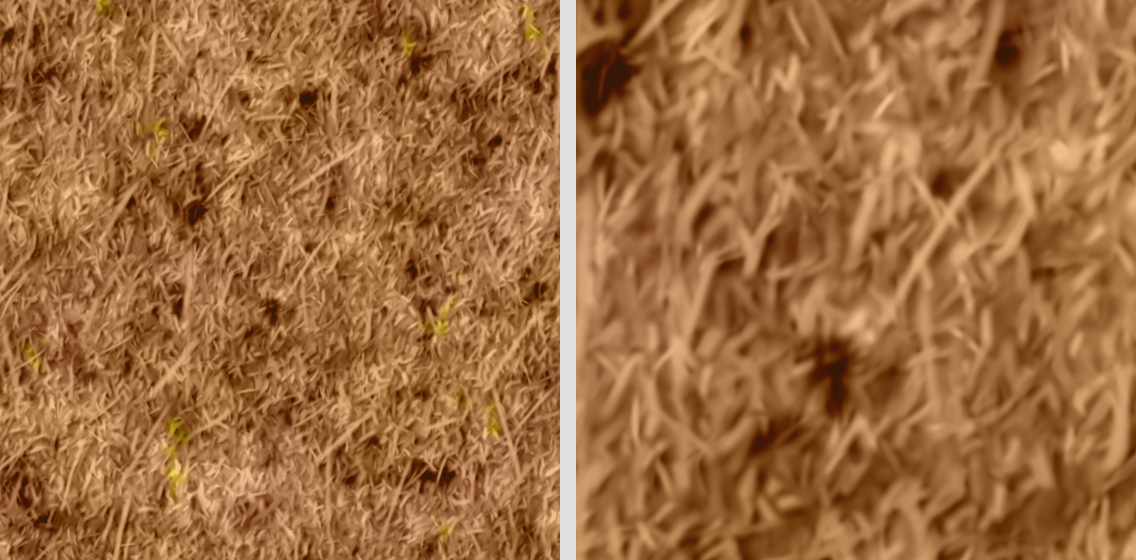
Left: the whole. Right: its middle third, enlarged.
A WebGL 2 fragment shader for this texture:

```glsl
#version 300 es
precision highp float;
// Dry, matted grass: many layers of short, soft straws over dark soil,
// crossed by longer pale stalks, with dark hollows and a few green tufts.
// All layers build one brightness value, which is coloured from umber to straw.

uniform vec2 u_resolution;
out vec4 fragColor;

const vec3 UMBER = vec3(0.41, 0.20, 0.03);
const vec3 STRAW = vec3(0.85, 0.65, 0.46);
const vec3 DARKEST = vec3(0.21, 0.09, 0.02);
const vec3 GREEN_SHIFT = vec3(0.03, 0.10, -0.15);
const int FINE_LAYERS = 6;

// Three random values in 0..1 for an integer cell and a seed
vec3 hash3(vec2 cell, float seed) {
    uvec3 v = uvec3(ivec3(vec3(cell, seed)));
    v = v * 1664525u + 1013904223u;
    v.x += v.y * v.z; v.y += v.z * v.x; v.z += v.x * v.y;
    v ^= v >> 16u;
    v.x += v.y * v.z; v.y += v.z * v.x; v.z += v.x * v.y;
    return vec3(v >> 8u) / 16777216.0;
}

float cornerSlope(vec2 cell, vec2 offset, float seed) {
    float a = 6.2832 * hash3(cell, seed).x;
    return dot(vec2(cos(a), sin(a)), offset);
}

// Gradient noise, about -0.7..0.7
float gradientNoise(vec2 p, float seed) {
    vec2 i = floor(p), f = p - i;
    vec2 s = f * f * f * (f * (f * 6.0 - 15.0) + 10.0);
    vec2 e = vec2(1.0, 0.0);
    float low = mix(cornerSlope(i, f, seed), cornerSlope(i + e, f - e, seed), s.x);
    float high = mix(cornerSlope(i + e.yx, f - e.yx, seed),
                     cornerSlope(i + 1.0, f - 1.0, seed), s.x);
    return mix(low, high, s.y);
}

float fade(float inner, float outer, float d) {
    return 1.0 - smoothstep(inner, outer, d);
}

// Lays one straw per cell over the tone; each has a soft shadow on one side.
// The straw half length must not exceed one cell.
// aim = main direction and spread in radians.
float layStraws(float tone, vec2 uv, float cells, vec2 halfSize, vec2 toneRange,
                vec2 aim, float bend, float density, float seed) {
    vec2 home = floor(uv * cells);
    for (int j = -1; j <= 1; j++) {
        for (int i = -1; i <= 1; i++) {
            vec2 cell = home + vec2(i, j);
            vec3 place = hash3(cell, seed);
            vec3 shape = hash3(cell, seed + 50.0);
            vec3 look = hash3(cell, seed + 100.0);
            if (look.x > density) continue;

            float angle = aim.x + aim.y * (place.z + shape.x - 1.0);
            vec2 dir = vec2(cos(angle), sin(angle));
            vec2 d = uv - (cell + place.xy) / cells;
            vec2 q = vec2(dot(d, dir), dot(d, vec2(-dir.y, dir.x)));
            vec2 size = halfSize * vec2(mix(0.45, 1.0, shape.y), mix(0.7, 1.35, look.z));
            q.y += (shape.z - 0.5) * bend * q.x * q.x / size.x;

            float along = fade(0.35, 1.0, abs(q.x) / size.x);
            float across = q.y / size.y;
            float shadow = along * fade(0.0, 1.7, abs(across + 1.5));
            float body = along * fade(0.0, 1.3, abs(across));
            tone -= 0.12 * shadow;
            tone = mix(tone, mix(toneRange.x, toneRange.y, look.y), 0.82 * body);
        }
    }
    return tone;
}

void main() {
    vec2 uv = gl_FragCoord.xy / u_resolution.y;
    float pixel = 1.0 / u_resolution.y;

    // Slight warp so that no straw is perfectly smooth
    vec2 warp = vec2(gradientNoise(uv * 30.0, 1.0), gradientNoise(uv * 30.0, 2.0));
    vec2 p = uv + 0.003 * warp;
    float thin = max(0.0043, 1.2 * pixel);

    // Soil and fine litter
    float tone = 0.45 + 0.35 * gradientNoise(p * 55.0, 3.0);
    for (int k = 0; k < FINE_LAYERS; k++) {
        float cells = 46.0 - 2.5 * float(k);
        tone = layStraws(tone, p, cells, vec2(0.85 / cells, thin), vec2(0.29, 1.12),
                         vec2(1.3, 1.4), 0.35, 1.0, 10.0 + float(k));
    }

    // Broad light and shade, small gaps, then ragged dark hollows
    tone += 0.40 * gradientNoise(uv * 4.0, 4.0) + 0.46 * gradientNoise(uv * 10.0, 5.0);
    tone += 0.42 * gradientNoise(p * vec2(26.0, 20.0), 11.0);
    tone -= 0.35 * smoothstep(0.2, 0.5, gradientNoise(p * vec2(36.0, 26.0), 12.0));
    float hollow = gradientNoise(uv * 10.0, 6.0) + 0.55 * gradientNoise(p * 32.0, 7.0);
    tone -= 0.6 * smoothstep(0.28, 0.66, hollow);

    // Longer, straighter stalks on top
    vec2 q = uv + 0.0015 * warp;
    tone = layStraws(tone, q, 14.0, vec2(0.06, 1.1 * thin), vec2(0.45, 1.1),
                     vec2(1.15, 1.1), 0.25, 0.6, 30.0);
    tone = layStraws(tone, q, 6.5, vec2(0.14, 1.35 * thin), vec2(0.85, 1.2),
                     vec2(1.1, 0.95), 0.15, 0.75, 31.0);

    // Colour, with faint warm and pink drifts and sparse green tufts
    vec3 color = mix(UMBER, STRAW, clamp(tone, -0.6, 1.2));
    color += vec3(0.0, -0.015, 0.03) * gradientNoise(uv * 5.0, 9.0);
    float tuft = gradientNoise(uv * vec2(8.0, 6.0), 40.0) + 0.25 * gradientNoise(p * 30.0, 41.0);
    color += GREEN_SHIFT * smoothstep(0.38, 0.56, tuft);
    fragColor = vec4(max(color, DARKEST), 1.0);
}
```
